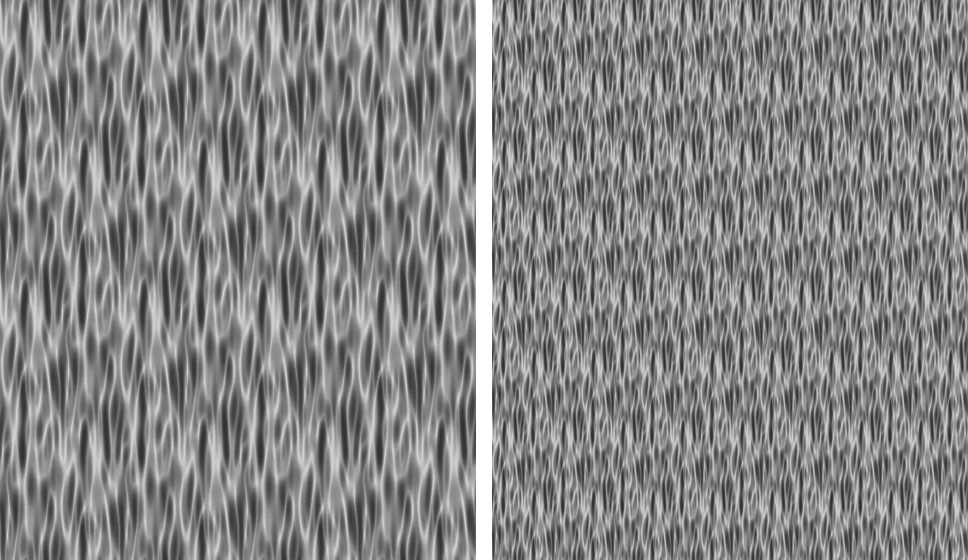
Left: one tile. Right: repeated 2 by 2.
A Shadertoy shader for this texture:

```glsl
const vec2 TILES = vec2(4.0, 4.0);        // half-drop tiles across the canvas
const vec2 GRAIN_CELLS = vec2(436.0, 512.0);
const float TAU = 6.2831853;

float hash(vec2 cell, float seed) {
    uvec3 q = uvec3(ivec3(vec3(cell, seed)));
    uint h = q.x * 374761393u + q.y * 668265263u + q.z * 974634777u;
    h = (h ^ (h >> 15)) * 2246822519u;
    h = (h ^ (h >> 13)) * 3266489917u;
    h ^= h >> 16;
    return float(h >> 8) / 16777216.0;
}

// Wraps a lattice cell; every next tile row is shifted by half a tile
vec2 wrapHalfDrop(vec2 cell, vec2 period) {
    float row = floor(cell.y / period.y);
    float x = cell.x - row * period.x * 0.5;
    return vec2(mod(x, period.x), cell.y - row * period.y);
}

// Slope of one lattice corner, flattened along y to lengthen the fibres
float corner(vec2 cell, vec2 offset, vec2 period, float seed) {
    float angle = TAU * hash(wrapHalfDrop(cell, period), seed);
    return dot(vec2(cos(angle), 0.35 * sin(angle)), offset);
}

float gradientNoise(vec2 p, vec2 period, float seed) {
    vec2 cell = floor(p);
    vec2 f = p - cell;
    vec2 w = f * f * f * (f * (f * 6.0 - 15.0) + 10.0);
    vec2 right = vec2(1.0, 0.0);
    vec2 up = vec2(0.0, 1.0);
    float low = mix(corner(cell, f, period, seed),
                    corner(cell + right, f - right, period, seed), w.x);
    float high = mix(corner(cell + up, f - up, period, seed),
                     corner(cell + 1.0, f - 1.0, period, seed), w.x);
    return mix(low, high, w.y);
}

// Bright soft lines along the zero level of two interleaved noises
float ridges(vec2 tilePos, vec2 period, float seed) {
    vec2 p = tilePos * period;
    float n = gradientNoise(p, period, seed)
            + gradientNoise(p + 0.5, period, seed + 1.0);
    n *= 0.98;
    return exp(-5.0 * sqrt(n * n + 0.005));
}

void mainImage(out vec4 fragColor, in vec2 fragCoord) {
    vec2 uv = fragCoord / iResolution.xy;
    vec2 tilePos = uv * TILES;

    // Two crossing sets of fibres
    float fibres = 0.56 * ridges(tilePos, vec2(10.0, 3.0), 5.0)
                 + 0.44 * ridges(tilePos, vec2(10.0, 3.0), 17.0);

    // Gray tone with faint grain
    float grain = hash(floor(uv * GRAIN_CELLS), 29.0) - 0.5;
    float tone = 0.064 + 1.08 * fibres + 0.025 * grain;
    fragColor = vec4(vec3(clamp(tone, 0.2, 0.92)), 1.0);
}
```
